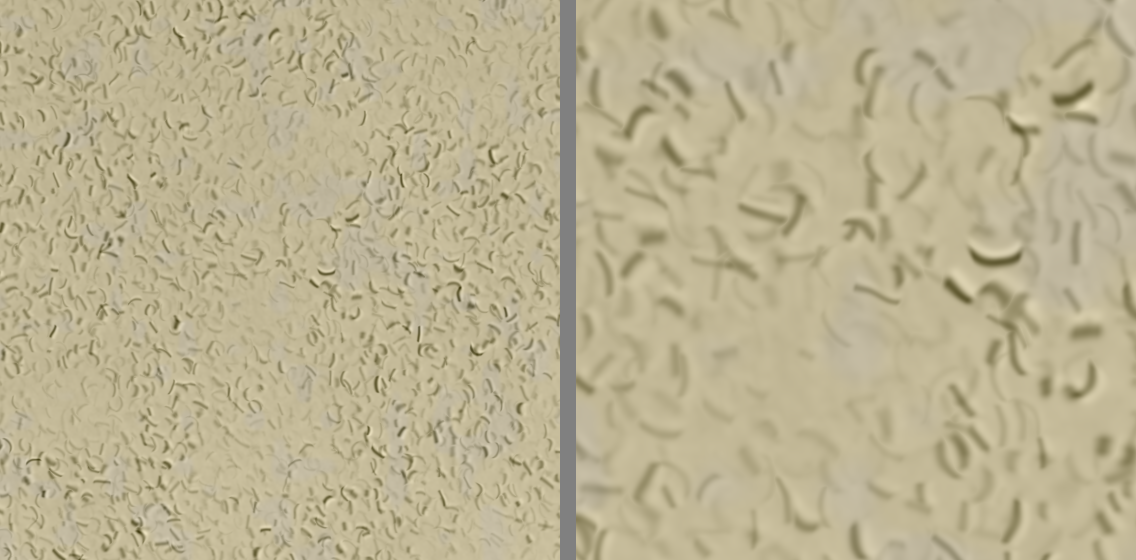
Left: the whole. Right: its middle third, enlarged.
Reproduce this texture procedurally as a WebGL 1 fragment shader.

```glsl
precision highp float;
// Rough sand-coloured plaster: short bent grooves scattered on jittered grids,
// each a soft dark stroke with a pale lip beside it, over faint mottling.
// Low-frequency noise varies the groove density, lean and tint.
uniform vec2 u_resolution;

const vec3 PLASTER = vec3(0.765, 0.725, 0.594);
const vec3 GROOVE_SHADE = vec3(1.0, 0.97, 1.04);
const vec3 COOL_TINT = vec3(-0.012, -0.006, 0.028);
const float GRID = 41.0;            // groove cells across the canvas
const float GROOVE_WIDTH = 0.0033;
const float LENGTH_MIN = 0.0015;    // half lengths
const float LENGTH_MAX = 0.0125;
const float DEPTH_MIN = 0.025;
const float DEPTH_MAX = 0.25;
const float LIP_HEIGHT = 0.20;      // pale lip relative to groove depth
const float WOBBLE = 0.0045;
const float MOTTLE = 0.028;
const float FINE_GRAIN = 0.026;

float hash(vec2 p) {
  vec3 q = fract(vec3(p.xyx) * 0.1031);
  q += dot(q, q.yzx + 33.33);
  return fract((q.x + q.y) * q.z);
}

float noise(vec2 p) {
  vec2 i = floor(p);
  vec2 f = fract(p);
  f = f * f * (3.0 - 2.0 * f);
  return mix(mix(hash(i), hash(i + vec2(1.0, 0.0)), f.x),
             mix(hash(i + vec2(0.0, 1.0)), hash(i + vec2(1.0, 1.0)), f.x), f.y);
}

float fbm(vec2 p) {
  return 0.55 * noise(p) + 0.3 * noise(p * 2.1 + 17.3) + 0.15 * noise(p * 4.3 + 41.7);
}

// Returns groove darkness in x and lip brightness in y.
vec2 grooves(vec2 p, float seed) {
  vec2 shift = vec2(0.37, 0.61) * seed;
  vec2 home = floor(p * GRID + shift);
  vec2 relief = vec2(0.0);
  for (int j = -1; j <= 1; j++) {
    for (int i = -1; i <= 1; i++) {
      vec2 cell = home + vec2(float(i), float(j));
      vec2 key = cell + 20.0 + seed * 71.0;
      vec2 jitter = vec2(hash(key), hash(key + 113.7));
      vec2 centre = (cell + jitter - shift) / GRID;

      // Mostly upright, leaning left towards the bottom, with loose spread.
      float spread = hash(key + 211.3) + hash(key + 307.9) - 1.0;
      float lean = mix(0.5, -0.1, centre.y) + (noise(centre * 6.0 + 9.0) - 0.5);
      float angle = lean + 1.5 * spread;
      vec2 along = vec2(-sin(angle), cos(angle));
      vec2 offset = p - centre;
      float u = dot(offset, along);
      float v = dot(offset, vec2(along.y, -along.x));

      float size = hash(key + 419.1);
      float halfLength = mix(LENGTH_MIN, LENGTH_MAX, size);
      v += (hash(key + 523.7) - 0.5) * 75.0 * u * u;
      float overrun = max(abs(u) - halfLength, 0.0);
      float width = GROOVE_WIDTH * mix(1.2, 0.8, size) * (0.75 + 0.5 * hash(key + 631.3));

      float strength = hash(key + 743.9);
      float depth = mix(DEPTH_MIN, DEPTH_MAX, strength * strength);
      depth += 0.14 * step(0.987, strength);
      depth *= mix(0.35, 1.3, smoothstep(0.28, 0.62, fbm(centre * 7.0 + 3.0)));

      float d = length(vec2(overrun, v)) / width;
      float lip = length(vec2(overrun, v - 2.0 * width)) / (1.3 * width);
      relief = max(relief, depth * vec2(exp(-d * d), LIP_HEIGHT * exp(-lip * lip)));
    }
  }
  return relief;
}

void main() {
  vec2 p = gl_FragCoord.xy / u_resolution.y;

  // Uneven trowel drag bends the strokes.
  vec2 drag = vec2(noise(p * 65.0), noise(p * 65.0 + 57.0)) - 0.5;
  vec2 bent = p + WOBBLE * drag;
  vec2 relief = grooves(bent, 0.0) + grooves(bent, 1.0);

  // Faint wisps between the grooves and broad mottling.
  vec2 leaning = vec2(p.x + 0.25 * p.y, p.y);
  float wisps = noise(leaning * vec2(125.0, 75.0)) - 0.5;
  float grain = noise(p * 210.0 + 31.0) - 0.5;
  float mottle = fbm(p * 9.0 + 5.0) - 0.5;
  float light = MOTTLE * mottle + FINE_GRAIN * (wisps + 0.45 * grain);
  light += 0.022 * (0.5 - p.y) + 0.01 * (p.x - 0.5);

  // Compress overlapping grooves so that crossings do not turn black.
  float shade = relief.x / (1.0 + 0.6 * relief.x);
  vec3 colour = PLASTER + light + relief.y - shade * GROOVE_SHADE;
  colour += COOL_TINT * smoothstep(0.62, 0.85, noise(p * 24.0 + 83.0));
  gl_FragColor = vec4(clamp(colour, 0.0, 1.0), 1.0);
}
```
